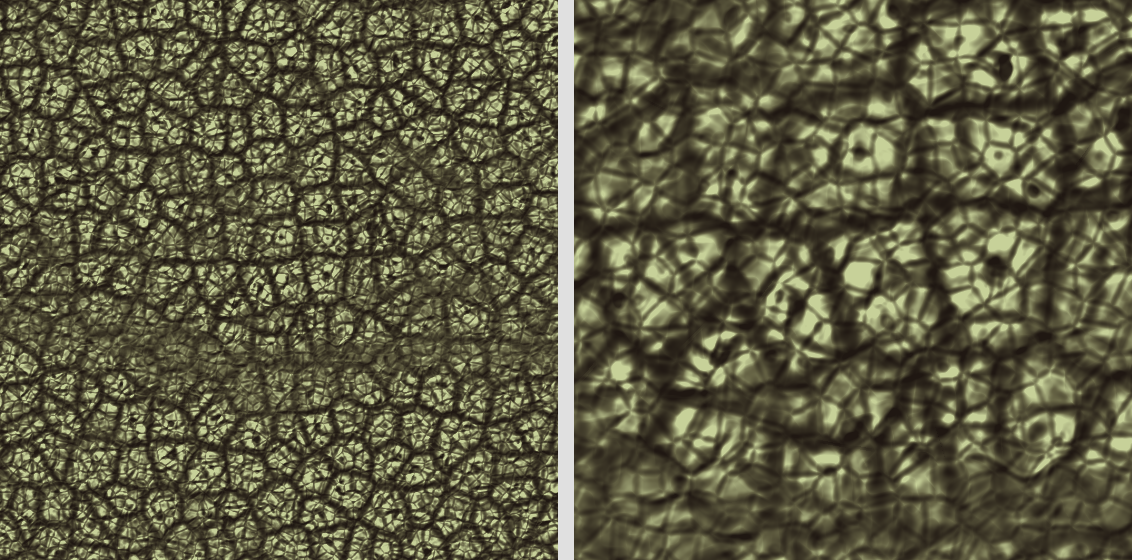
Left, the full canvas; right, a detail of the centre.
Write a WebGL 2 fragment shader that draws this texture.

```glsl
#version 300 es
precision highp float;
// Creased reptile hide: nested cracked scales with small pits, softened by horizontal folds.

uniform vec2 u_resolution;
out vec4 fragColor;

const vec3 CREASE_COLOR = vec3(0.12, 0.09, 0.07);
const vec3 HIDE_COLOR   = vec3(0.40, 0.39, 0.27);
const vec3 SHINE_COLOR  = vec3(0.78, 0.82, 0.60);

const float SCALE_COUNT   = 15.0;   // large scales across the canvas
const float WRINKLE_COUNT = 30.0;   // small scales inside them
const float CRACK_COUNT   = 57.0;   // finest cells
const float GRAIN_COUNT   = 82.0;   // rounded relief
const float CREASE_WIDTH  = 0.18;   // in cell units
const float CREASE_DEPTH  = 0.90;
const float WRINKLE_DEPTH = 0.62;
const float CRACK_DEPTH   = 0.45;
const float PIT_RADIUS    = 0.15;
const float PIT_SHARE     = 0.65;
const float JITTER        = 0.90;
const float WARP          = 0.004;
const vec2  FOLD_COUNT    = vec2(16.0, 40.0);
const float FOLD_CENTER   = 0.45;
const float FOLD_AMOUNT   = 0.78;
const float BASE_TONE     = 0.03;
const float SCALE_TONE    = 0.74;
const vec2  LIGHT_STEP    = vec2(-0.0008, 0.0020);
const float RELIEF        = 1.7;
const mat2  TURN          = mat2(0.8, 0.6, -0.6, 0.8);

vec2 hash2(vec2 p) {
    vec3 q = fract(p.xyx * vec3(0.1031, 0.1030, 0.0973));
    q += dot(q, q.yzx + 33.33);
    return fract((q.xx + q.yz) * q.zy);
}

float corner(vec2 cell, vec2 offset) {
    return dot(hash2(cell) * 2.0 - 1.0, offset);
}

float gradientNoise(vec2 p) {
    p = TURN * p;
    vec2 i = floor(p), f = fract(p);
    vec2 u = f * f * f * (f * (f * 6.0 - 15.0) + 10.0);
    vec2 e = vec2(1.0, 0.0);
    return mix(mix(corner(i, f), corner(i + e, f - e), u.x),
               mix(corner(i + e.yx, f - e.yx), corner(i + e.xx, f - e.xx), u.x), u.y);
}

vec2 cellCenter(vec2 cell) {
    return cell + 0.5 + (hash2(cell + 57.0) - 0.5) * JITTER;
}

// Returns distance to the cell border, distance to the cell center, random cell value.
vec3 cells(vec2 p) {
    vec2 home = floor(p), owner = home, nearest = vec2(9.0);
    for (int y = -1; y <= 1; y++)
    for (int x = -1; x <= 1; x++) {
        vec2 cell = home + vec2(x, y);
        vec2 r = cellCenter(cell) - p;
        if (dot(r, r) < dot(nearest, nearest)) { nearest = r; owner = cell; }
    }
    float border = 1.0;
    for (int y = -2; y <= 2; y++)
    for (int x = -2; x <= 2; x++) {
        if (x == 0 && y == 0) continue;
        vec2 r = cellCenter(owner + vec2(x, y)) - p;
        border = min(border, dot(0.5 * (nearest + r), normalize(r - nearest)));
    }
    return vec3(border, length(nearest), hash2(owner + 13.0).x);
}

// Dark hole with a raised rim around the cell center; 0 on flat skin.
float crater(vec3 cell, float wobble) {
    float r = cell.y + wobble;
    float hole = 1.0 - smoothstep(0.3 * PIT_RADIUS, PIT_RADIUS, r);
    float rim = (r - 1.6 * PIT_RADIUS) / (0.5 * PIT_RADIUS);
    return step(cell.z, PIT_SHARE) * (0.4 * exp(-rim * rim) - hole);
}

// 1 inside a cell, falling to 1 - depth on its border.
float groove(float border, float depth) {
    return 1.0 - depth + depth * smoothstep(0.0, CREASE_WIDTH, border);
}

// How far the folds replace the crisp scales.
float foldMask(vec2 p) {
    float y = p.y + 0.06 * gradientNoise(p * vec2(4.0, 2.0) + 3.0);
    float wide = (y - FOLD_CENTER) / 0.15;
    float narrow = (y - 0.385) / 0.03;
    float patches = 0.6 * gradientNoise(p * vec2(4.0, 8.0) + 21.0)
                  + 0.6 * gradientNoise(p * vec2(11.0, 20.0) + 8.0);
    float amount = patches + 0.22 * exp(-wide * wide) + 0.25 * exp(-narrow * narrow);
    return FOLD_AMOUNT * smoothstep(-0.08, 0.55, amount);
}

// Returns tone and height of the skin.
vec2 skin(vec2 p, float folded) {
    vec2 bend = vec2(gradientNoise(p * 30.0), gradientNoise(p * 30.0 + 40.0));
    vec2 q = p + WARP * bend;

    // Fine grain: rounded bumps cut by thin wrinkles
    float bumps = gradientNoise(q * GRAIN_COUNT + bend);
    float ridges = 0.16 - abs(gradientNoise(q * GRAIN_COUNT * 0.9 + 15.0));
    float grain = bumps + 0.9 * ridges + 0.35 * gradientNoise(q * GRAIN_COUNT * 1.9 + 5.0);

    // Nested scales
    vec3 scales = cells(q * SCALE_COUNT);
    vec3 wrinkles = cells(q * WRINKLE_COUNT + 11.0);
    float crease = groove(scales.x + 0.02 * grain, CREASE_DEPTH);
    float wrinkle = groove(wrinkles.x + 0.04 * grain, WRINKLE_DEPTH);
    float crack = groove(cells(q * CRACK_COUNT + 31.0).x, CRACK_DEPTH);
    float pits = crater(scales, 0.15 * bumps) + 0.6 * crater(wrinkles, 0.12 * bumps);
    float cavity = crease * wrinkle * crack;
    float scaleTone = SCALE_TONE * cavity * max(1.0 + 1.1 * grain + 0.7 * pits, 0.05);
    float scaleHeight = 0.16 * crease + 0.24 * wrinkle + 0.18 * crack
                      + 0.24 * grain + 0.15 * pits;

    // Horizontal folds
    float strand = abs(gradientNoise(p * FOLD_COUNT + bend + 70.0));
    float ridge = 1.0 - smoothstep(0.0, 0.25, strand);
    float foldTone = 0.15 + 0.10 * ridge + 0.18 * grain + 0.20 * cavity;
    float foldHeight = 0.18 * ridge + 0.22 * grain + 0.10 * crease
                     + 0.16 * wrinkle + 0.14 * crack;

    return mix(vec2(scaleTone, scaleHeight), vec2(foldTone, foldHeight), folded);
}

void main() {
    vec2 p = gl_FragCoord.xy / u_resolution.y;
    float folded = foldMask(p);
    vec2 here = skin(p, folded);
    float slope = here.y - skin(p + LIGHT_STEP, folded).y;
    float shading = RELIEF * slope * (0.4 + 1.5 * here.x);
    float tone = clamp(BASE_TONE + here.x + shading, 0.0, 1.0);

    // Three-stop color ramp
    vec3 color = mix(CREASE_COLOR, HIDE_COLOR, min(tone * 2.0, 1.0));
    color = mix(color, SHINE_COLOR, max(tone * 2.0 - 1.0, 0.0));
    fragColor = vec4(color, 1.0);
}
```
